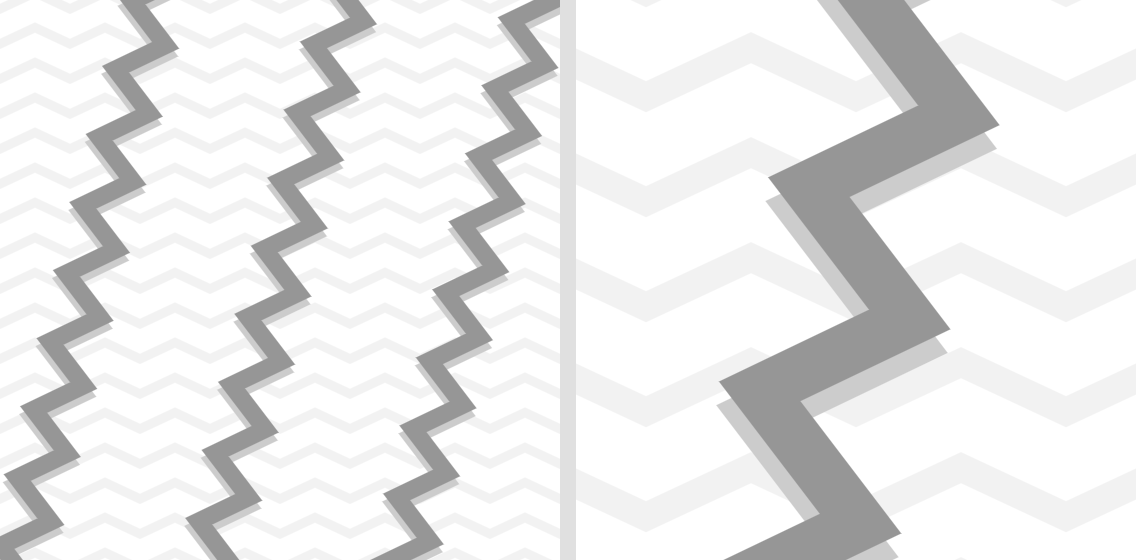
Left: the whole. Right: its middle third, enlarged.
Give the GLSL for this pattern, as a Shadertoy shader.

```glsl
const vec3 PAPER = vec3(1.0);
const vec3 FAINT_GREY = vec3(0.95);
const vec3 SHADOW_GREY = vec3(0.80);
const vec3 BOLD_GREY = vec3(0.59);

// Coverage of repeated zigzag bands running along x, with a crest at x = 0
float zigzagBands(vec2 p, vec2 period, float height, float thickness, float pixel) {
    float wave = height * (2.0 * abs(fract(p.x / period.x) - 0.5) - 0.5);
    float offset = (fract((p.y - wave) / period.y + 0.5) - 0.5) * period.y;
    float slope = 2.0 * height / period.x;
    float dist = (abs(offset) - 0.5 * thickness) * inversesqrt(1.0 + slope * slope);
    return smoothstep(0.75 * pixel, -0.75 * pixel, dist);
}

// Coordinates along and across a steep line leaning right by the given angle
vec2 leaningFrame(vec2 p, float lean) {
    vec2 along = vec2(sin(lean), cos(lean));
    vec2 across = vec2(along.y, -along.x);
    return vec2(dot(p, along), dot(p, across));
}

float boldZigzags(vec2 p, float pixel) {
    vec2 q = leaningFrame(p, 0.2363) - vec2(0.0878, 0.0339);
    return zigzagBands(q, vec2(1.0 / 8.0, 1.0 / 3.0), 0.0768, 0.0499, pixel);
}

float faintChevrons(vec2 p, float pixel) {
    vec2 q = p - vec2(0.0625, -0.0013);
    return zigzagBands(q, vec2(1.0 / 8.0, 1.0 / 16.0), 0.0292, 0.0185, pixel);
}

void mainImage(out vec4 fragColor, in vec2 fragCoord) {
    float pixel = 1.0 / iResolution.y;
    vec2 uv = fragCoord * pixel;
    vec2 shadowShift = vec2(-0.0016, -0.0141);

    // Layers from back to front
    vec3 color = mix(PAPER, FAINT_GREY, faintChevrons(uv, pixel));
    color = mix(color, SHADOW_GREY, boldZigzags(uv - shadowShift, pixel));
    color = mix(color, BOLD_GREY, boldZigzags(uv, pixel));

    fragColor = vec4(color, 1.0);
}
```
